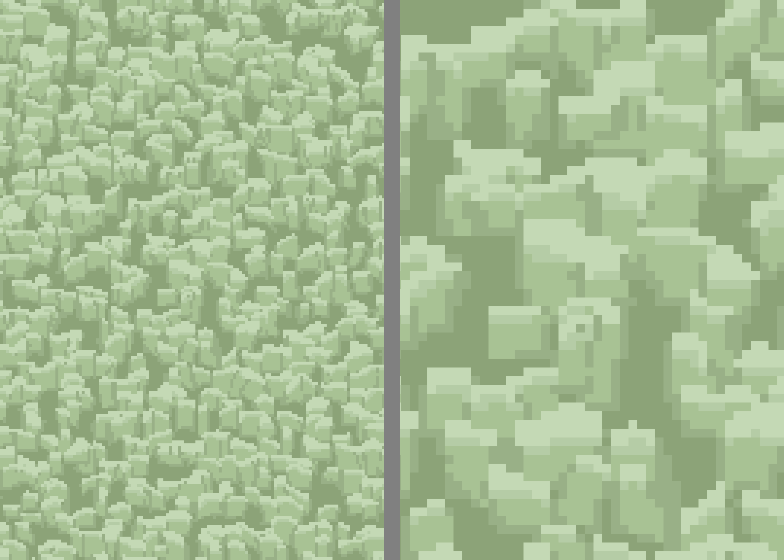
Left: the whole. Right: its middle third, enlarged.
Give the GLSL for this texture, as a WebGL 1 fragment shader.

```glsl
precision highp float;
// Blocky moss: overlapping tufts with bright caps, plain bodies and dim rims
// over a dark ground. Tufts sit on a jittered, noise-warped grid, and are
// sampled once per square grain in a palette of five flat greens.

uniform vec2 u_resolution;

const float GRAINS_HIGH = 192.0;            // grains along the canvas height
const float EDGE_PIXELS = 0.3;              // half width of the grain edge ramp
const vec2 TUFT_PITCH = vec2(7.0, 7.5);     // all sizes below are in grains
const vec2 HALF_WIDTH = vec2(1.8, 4.8);     // smallest, largest
const vec2 CAP_DEPTH = vec2(2.0, 3.6);
const vec2 BODY_LENGTH = vec2(2.4, 7.2);
const float MAX_SLOPE = 0.35;
const float TOP_CURVE = 0.22;
const float TAPER = 0.25;
const float RIM = 0.9;
const float PALE_BAND = 0.8;
const vec2 WARP = vec2(2.4, 2.2);

const vec3 DARK = vec3(0.55, 0.64, 0.47);
const vec3 DIM = vec3(0.60, 0.69, 0.53);
const vec3 MID = vec3(0.66, 0.76, 0.58);
const vec3 PALE = vec3(0.71, 0.80, 0.65);
const vec3 LIGHT = vec3(0.77, 0.85, 0.71);

vec2 hash2(vec2 p) {
  vec3 q = fract(p.xyx * vec3(0.1031, 0.1030, 0.0973));
  q += dot(q, q.yzx + 33.33);
  return fract((q.xx + q.yz) * q.zy);
}

float cornerSlope(vec2 cell, vec2 offset) {
  float angle = 6.2832 * hash2(cell + 71.0).x;
  return dot(vec2(cos(angle), sin(angle)), offset);
}

float gradientNoise(vec2 p) {
  vec2 i = floor(p);
  vec2 f = p - i;
  vec2 s = f * f * f * (f * (f * 6.0 - 15.0) + 10.0);
  vec2 e = vec2(1.0, 0.0);
  float low = mix(cornerSlope(i, f), cornerSlope(i + e, f - e), s.x);
  float high = mix(cornerSlope(i + e.yx, f - e.yx), cornerSlope(i + 1.0, f - 1.0), s.x);
  return 1.4 * mix(low, high, s.y);
}

// Colour inside one tuft, from the depth below its top and the side offset.
vec3 tuftColour(float depth, float side, float halfWidth, float cap, float body) {
  if (side > halfWidth || depth > cap + body) return DIM;
  if (depth > cap) return MID;
  return depth > cap - PALE_BAND ? PALE : LIGHT;
}

// Colour of one grain: the tuft whose top lies nearest above it is in front.
vec3 grainColour(vec2 grain) {
  vec2 p = grain + 200.0;
  p += WARP * vec2(gradientNoise(p * vec2(0.16, 0.08)),
                   gradientNoise(p * vec2(0.13, 0.15) + 37.0));
  float growth = 1.0 + 0.3 * gradientNoise(p * 0.035 + 11.0);
  vec2 home = floor(p / TUFT_PITCH);
  float nearest = 1000.0;
  vec3 colour = DARK;

  for (int row = -1; row <= 2; row++) {
    for (int column = -1; column <= 1; column++) {
      vec2 cell = home + vec2(float(column), float(row));
      vec2 size = hash2(cell + 13.7);
      vec2 form = hash2(cell + 151.3);
      vec2 offset = p - (cell + hash2(cell)) * TUFT_PITCH;

      float halfWidth = mix(HALF_WIDTH.x, HALF_WIDTH.y, size.x);
      float cap = mix(CAP_DEPTH.x, CAP_DEPTH.y, form.x);
      float body = growth * mix(BODY_LENGTH.x, BODY_LENGTH.y, size.y);
      float slope = MAX_SLOPE * (2.0 * form.y - 1.0);

      float top = slope * offset.x - TOP_CURVE * offset.x * offset.x / halfWidth;
      float depth = top - offset.y;
      float side = abs(offset.x);
      float taperedWidth = halfWidth * (1.0 - TAPER * clamp(depth / (cap + body), 0.0, 1.0));
      float reach = taperedWidth + RIM * step(RIM, depth);

      bool inside = depth > 0.0 && depth < cap + body + RIM && side < reach;
      if (inside && depth < nearest) {
        nearest = depth;
        colour = tuftColour(depth, side, taperedWidth, cap, body);
      }
    }
  }
  return colour;
}

void main() {
  // Blend the four nearest grains across a thin ramp at their shared edges.
  vec2 position = gl_FragCoord.xy * GRAINS_HIGH / u_resolution.y - 0.5;
  vec2 grain = floor(position);
  float ramp = min(0.5, EDGE_PIXELS * GRAINS_HIGH / u_resolution.y);
  vec2 blend = smoothstep(0.5 - ramp, 0.5 + ramp, position - grain);

  vec3 lower = mix(grainColour(grain), grainColour(grain + vec2(1.0, 0.0)), blend.x);
  vec3 upper = mix(grainColour(grain + vec2(0.0, 1.0)), grainColour(grain + 1.0), blend.x);
  gl_FragColor = vec4(mix(lower, upper, blend.y), 1.0);
}
```
